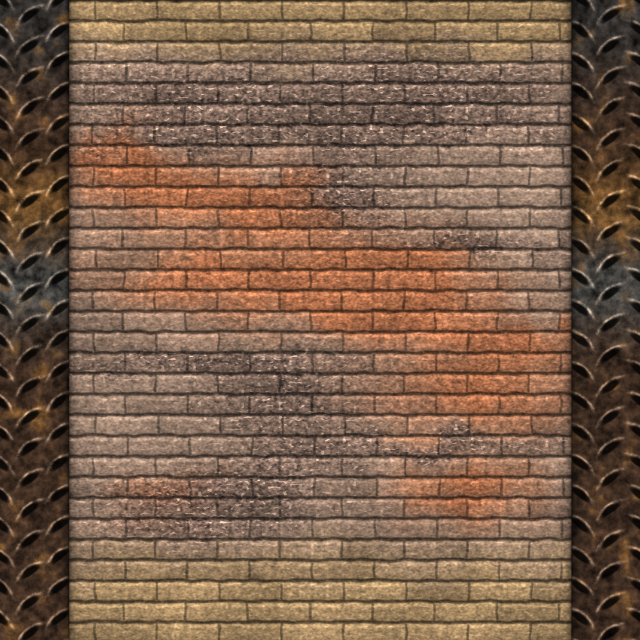
A WebGL 2 fragment shader for this texture:

```glsl
#version 300 es
precision highp float;
// Weathered brick wall framed by two strips of rusty tread plate.
// Running-bond bricks are tinted by soft stain fields and roughened with
// gradient noise; the plates repeat slanted oval studs in columns.
#define WALL_LEFT 0.108
#define WALL_RIGHT 0.893
#define ROW_HEIGHT 0.0324
#define BRICK_WIDTH 0.0973
#define JOINT_START 0.293
#define JOINT_WIDTH 0.0043
#define GRAIN_STRENGTH 0.48
#define STUD_STEP vec2(0.0465, 0.0483)
#define STUD_SIZE vec2(0.0200, 0.0068)

uniform vec2 u_resolution;
out vec4 fragColor;

// Stains: centre xy, radius zw
const vec4 RUST[10] = vec4[10](
  vec4(.25, .71, .16, .055), vec4(.45, .67, .12, .05), vec4(.16, .77, .06, .04),
  vec4(.33, .56, .19, .06), vec4(.62, .52, .15, .05), vec4(.74, .39, .16, .07),
  vec4(.73, .23, .10, .045), vec4(.80, .47, .11, .035), vec4(.25, .22, .07, .03),
  vec4(.60, .58, .13, .05));
const vec4 SOOT[10] = vec4[10](
  vec4(.32, .84, .20, .055), vec4(.68, .85, .17, .06), vec4(.55, .79, .30, .018),
  vec4(.55, .71, .09, .06), vec4(.75, .62, .13, .018), vec4(.30, .434, .20, .016),
  vec4(.44, .38, .11, .06), vec4(.44, .26, .09, .05), vec4(.68, .305, .20, .018),
  vec4(.30, .21, .14, .045));

float hash(vec2 p) {
  vec3 q = fract(p.xyx * vec3(.1031, .1030, .0973));
  q += dot(q, q.yzx + 33.33);
  return fract((q.x + q.y) * q.z);
}

float cornerSlope(vec2 cell, vec2 offset) {
  float angle = 6.2832 * hash(cell);
  return dot(vec2(cos(angle), sin(angle)), offset);
}

float gradientNoise(vec2 p) {
  vec2 i = floor(p), f = fract(p), u = f * f * (3. - 2. * f), e = vec2(1, 0);
  return 1.4 * mix(
    mix(cornerSlope(i, f), cornerSlope(i + e, f - e), u.x),
    mix(cornerSlope(i + e.yx, f - e.yx), cornerSlope(i + 1., f - 1.), u.x), u.y);
}

float fbm(vec2 p) {
  float sum = 0., amp = .6;
  for (int i = 0; i < 4; i++) {
    sum += amp * gradientNoise(p);
    p = p * 2.03 + 17.3;
    amp *= .55;
  }
  return sum;
}

float stain(vec2 p, vec4 spots[10]) {
  float sum = 0.;
  for (int i = 0; i < 10; i++) {
    vec2 d = (p - spots[i].xy) / spots[i].zw;
    sum += exp(-dot(d, d));
  }
  return min(sum, 1.);
}

vec3 brickWall(vec2 p) {
  // Running bond with slightly uneven joints
  vec2 wobble = .0022 * vec2(gradientNoise(p * 50.), gradientNoise(p * 45. + 9.));
  float down = (1. - p.y + wobble.y) / ROW_HEIGHT, row = floor(down);
  float across = (p.x + wobble.x - JOINT_START) / BRICK_WIDTH;
  across += .5 * mod(row + 1., 2.) + .08 * (hash(vec2(row, 7)) - .5);
  vec2 brick = vec2(floor(across), row) + 50., f = vec2(fract(across), fract(down));
  vec2 edge = min(f, 1. - f) * vec2(BRICK_WIDTH, ROW_HEIGHT);
  float shade = hash(brick) - .5;

  // Stained base colour
  vec2 warp = vec2(fbm(p * 9.), fbm(p * 11. + 40.));
  vec2 s = p + warp * vec2(.07, .035) + .025 * (hash(brick + 31.) - .5);
  float rust = stain(s, RUST), soot = stain(s, SOOT);
  float ends = smoothstep(.87, .96, s.y) + smoothstep(.20, .06, s.y);
  vec3 color = mix(vec3(.59, .49, .42), vec3(.62, .51, .365), min(ends, 1.));
  color = mix(color, vec3(.67, .405, .265), rust * .9);
  color = mix(color, vec3(.40, .325, .29), soot * .78);
  color *= 1. + .15 * shade + .18 * warp.x;

  // Pitted grain, roughest where the soot lies
  float grain = fbm(p * vec2(85., 125.)) + .55 * gradientNoise(p * vec2(210., 270.));
  color *= 1. + GRAIN_STRENGTH * grain * (.65 + .65 * soot + .2 * rust);
  float flecks = smoothstep(.28, .62, gradientNoise(p * vec2(120., 220.) + 5.));
  color += flecks * (.09 + .2 * soot) * vec3(1., .9, .8);

  // Bevel light above, dark joints between
  float fromTop = f.y * ROW_HEIGHT;
  color *= 1. + .24 * exp(-pow((fromTop - .0065) / .003, 2.));
  color *= 1. - .14 * smoothstep(.6, 1., f.y);
  float bed = 1. - smoothstep(.0006, JOINT_WIDTH, edge.y);
  float head = 1. - smoothstep(.0004, JOINT_WIDTH * .8, edge.x);
  color *= 1. - max(.5 * bed, .36 * head);

  // Shadow cast by the frame
  float inset = min(p.x - WALL_LEFT, WALL_RIGHT - p.x);
  color *= 1. - .55 * exp(-max(inset, 0.) / .007);
  return color * (1. - .3 * smoothstep(.993, 1., p.y));
}

vec3 treadPlate(vec2 p) {
  float wrapped = p.x < .5 ? p.x : p.x - 1.;
  float mottle = fbm(p * 24.), grit = fbm(p * 75.);
  float y = p.y + .04 * mottle;
  // Rust, gold and bare steel zones down the strip
  vec3 color = mix(vec3(.25, .18, .135), vec3(.21, .195, .185), smoothstep(.78, .98, y));
  color = mix(color, vec3(.46, .32, .16), .75 * exp(-pow((y - .68) / .06, 2.)));
  color = mix(color, vec3(.29, .29, .28), .9 * exp(-pow((y - .55) / .07, 2.)));
  color = mix(color, vec3(.36, .25, .13), smoothstep(.1, .6, mottle) * .8);
  color *= 1. + .65 * mottle + .65 * grit;

  // Slanted studs: dark hollow with a lit upper rim
  for (int k = -2; k <= 2; k++) {
    float column = float(k);
    float lean = (k == 0 || k == -2) ? -1. : 1.;
    float phase = .0105 + .5 * STUD_STEP.y * mod(column, 2.);
    vec2 d = vec2(wrapped - STUD_STEP.x * column, p.y - phase);
    d.y = (fract(d.y / STUD_STEP.y) - .5) * STUD_STEP.y;
    vec2 axis = normalize(vec2(1., .75 * lean));
    vec2 q = vec2(dot(d, axis), dot(d, vec2(-axis.y, axis.x))) / STUD_SIZE;
    q.y += .25 * q.x * q.x + .3 * mottle;
    float r = length(q);
    float rim = exp(-pow((r - 1.2) / .28, 2.)) * smoothstep(-.2, .8, q.y);
    color *= 1. - .8 * (1. - smoothstep(.55, 1.1, r));
    color += rim * vec3(.34, .30, .26) * (.8 + grit);
  }
  float gap = min(abs(p.x - WALL_LEFT), abs(p.x - WALL_RIGHT));
  return color * (1. - .65 * exp(-gap / .006));
}

void main() {
  vec2 p = gl_FragCoord.xy / u_resolution;
  float inset = min(p.x - WALL_LEFT, WALL_RIGHT - p.x);
  float wall = smoothstep(-.0012, .0012, inset);
  vec3 color = mix(treadPlate(p), brickWall(p), wall);
  fragColor = vec4(clamp(color, 0., 1.), 1.);
}
```
